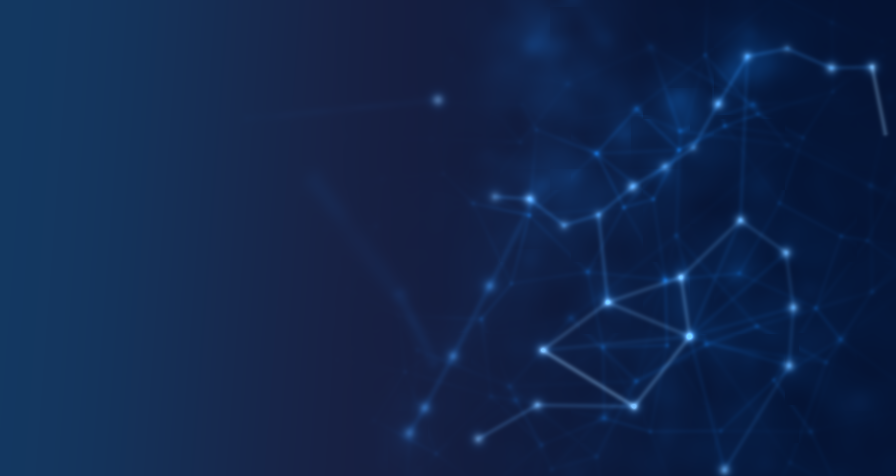
Reproduce this background procedurally as a Shadertoy shader.

```glsl
// A soft navy backdrop with a glowing web of linked nodes on the right.
// A ring about a hub, a rising ridge and a tail come from short formulas;
// jittered lattices and gradient-noise haze fill the depth behind them.

#define LINK_WIDTH 0.0058
#define NODE_SIZE 0.0108
#define LATTICE_GAIN 0.25
#define HAZE_GAIN 1.0
#define LEFT_BLUE vec3(0.076, 0.218, 0.380)
#define MID_BLUE vec3(0.092, 0.125, 0.260)
#define RIGHT_NAVY vec3(0.018, 0.074, 0.200)
#define PALE vec3(0.42, 0.46, 0.44)
#define AZURE vec3(0.03, 0.26, 0.46)
#define HUB vec2(1.449, 0.293)

vec2 hash2(vec2 q) {
    q = vec2(dot(q, vec2(127.1, 311.7)), dot(q, vec2(269.5, 183.3)));
    return fract(sin(q) * 43758.5);
}

float gradientNoise(vec2 q) {
    vec2 cell = floor(q), f = fract(q);
    vec2 w = f * f * f * (f * (f * 6.0 - 15.0) + 10.0);
    vec2 e = vec2(0.0, 1.0);
    float a = dot(hash2(cell) * 2.0 - 1.0, f);
    float b = dot(hash2(cell + e.yx) * 2.0 - 1.0, f - e.yx);
    float c = dot(hash2(cell + e.xy) * 2.0 - 1.0, f - e.xy);
    float d = dot(hash2(cell + e.yy) * 2.0 - 1.0, f - e.yy);
    return mix(mix(a, b, w.x), mix(c, d, w.x), w.y);
}

float bell(float d, float width) { return exp(-d * d / (width * width)); }

// Soft line from a to b
float link(vec2 p, vec2 a, vec2 b, float width) {
    vec2 ab = b - a;
    float t = clamp(dot(p - a, ab) / dot(ab, ab), 0.0, 1.0);
    return bell(length(p - a - ab * t), width);
}

// Pale core in x, blue halo in y
vec2 node(vec2 p, vec2 at) {
    float d = length(p - at);
    return vec2(0.72 * bell(d, NODE_SIZE), 0.5 * bell(d, NODE_SIZE * 1.6));
}

// Node positions along the main strands
vec2 ringNode(float i) {
    float angle = -67.0 + 36.0 * i + 15.0 * cos(0.785 * (i - 1.0));
    angle += 19.0 * (bell(i - 6.0, 0.5) - bell(i, 0.5));
    float radius = 0.23 + 0.06 * cos(1.795 * i) - 0.03 * smoothstep(5.0, 6.0, i);
    radius += 0.05 * (bell(i - 2.0, 0.5) - bell(i - 5.0, 0.5) + bell(i - 7.0, 0.5));
    return HUB + radius * vec2(cos(radians(angle)), sin(radians(angle)));
}

vec2 ridgeNode(float i) {
    float x = 1.04 + 0.0725 * i - 0.05 * bell(i - 8.0, 2.0);
    float y = mix(0.555, 0.88, smoothstep(3.0, 9.0, i));
    return vec2(x, y + 0.03 * cos(1.5 * i) + 0.025 * bell(i - 1.0, 0.6));
}

vec2 tailNode(float i) {
    float t = i / 4.0;
    return vec2(0.86 + 0.26 * pow(t, 1.5), 0.09 + 0.49 * pow(t, 1.6));
}

vec2 latticeNode(vec2 cell) { return cell + 0.06 + 0.88 * hash2(cell); }

// Jittered lattice: each cell's node links to its neighbours
float lattice(vec2 q, float width) {
    vec2 cell = floor(q), centre = latticeNode(cell);
    float sum = 0.0;
    for (int k = 0; k < 9; k++) {
        vec2 other = cell + vec2(k % 3 - 1, k / 3 - 1);
        vec2 at = latticeNode(other);
        float glow = hash2(other + 7.3).x;
        sum += 2.4 * glow * glow * glow * bell(length(q - at), width * 2.2);
        if (k != 4) {
            float fade = smoothstep(1.7, 0.6, length(at - centre));
            sum += 0.7 * fade * link(q, centre, at, width);
        }
    }
    return sum;
}

void mainImage(out vec4 fragColor, in vec2 fragCoord) {
    vec2 p = fragCoord / iResolution.y;
    float u = fragCoord.x / iResolution.x;

    // Backdrop gradient, leaning slightly
    float lean = u + 0.04 * (0.5 - p.y);
    vec3 color = mix(LEFT_BLUE, MID_BLUE, smoothstep(0.0, 0.46, lean));
    color = mix(color, RIGHT_NAVY, smoothstep(0.32, 0.90, u));

    // Regions where the web and its haze live
    float ridge = link(p, vec2(1.12, 0.57), vec2(1.60, 0.88), 0.10);
    float cluster = bell(length((p - vec2(1.48, 0.34)) * vec2(1.0, 0.95)), 0.37);
    float tail = link(p, vec2(0.86, 0.06), vec2(1.05, 0.48), 0.06);
    float plume = bell(length((p - vec2(1.15, 0.89)) * vec2(1.0, 0.65)), 0.12);
    float mist = max(0.75 + 1.2 * gradientNoise(p * 8.0) + 0.6 * gradientNoise(p * 17.0), 0.0);
    float haze = 0.13 * ridge + 0.17 * cluster + 0.06 * tail + 0.24 * plume;
    haze += 0.22 * link(p, vec2(1.43, 0.77), vec2(1.60, 0.87), 0.045);

    // Blurred strands on the left
    haze += 0.07 * link(p, vec2(0.66, 0.62), vec2(0.84, 0.38), 0.024);
    haze += 0.15 * link(p, vec2(0.84, 0.38), vec2(0.91, 0.24), 0.014);
    haze += 0.05 * link(p, vec2(0.52, 0.75), vec2(0.92, 0.79), 0.009);
    color += AZURE * haze * mist * HAZE_GAIN;

    // Three depths of lattice, the farthest most blurred
    float region = clamp(0.8 * ridge + cluster + 0.4 * tail, 0.0, 1.0);
    float web = lattice(p / 0.15, 0.036) + 0.8 * lattice(p / 0.23 + 3.7, 0.026);
    color += AZURE * web * region * LATTICE_GAIN;
    float far = lattice(p / 0.17 + 9.2, 0.12) * (plume + 0.5 * region);
    color += AZURE * far * 0.12;

    // Lone nodes and the links that join strands
    vec2 light = 0.6 * node(p, vec2(0.92, 0.79));
    light += node(p, HUB);
    light += vec2(0.1, 0.2) * link(p, ridgeNode(3.0), ringNode(6.0), LINK_WIDTH);
    light += vec2(0.01, 0.14) * link(p, ridgeNode(8.0), ringNode(4.0), LINK_WIDTH);
    light += vec2(0.35, 0.1) * link(p, ridgeNode(11.0), vec2(1.86, 0.72), LINK_WIDTH);

    // Main strands
    for (int k = 0; k < 12; k++) {
        float i = float(k);
        vec2 at = ridgeNode(i);
        light += (0.55 + 0.3 * cos(2.0 * i - 2.0)) * node(p, at);
        if (k < 11) light += vec2(0.06, 0.2) * link(p, at, ridgeNode(i + 1.0), LINK_WIDTH);
        if (k < 9) {
            at = ringNode(i);
            light += 0.75 * node(p, at);
            float spoke = (0.15 + 0.13 * cos(2.2 * (i - 5.4))) * smoothstep(3.0, 5.0, i);
            light += vec2(spoke, 0.11) * link(p, HUB, at, LINK_WIDTH);
            float edge = 0.04 + 0.14 * smoothstep(0.0, 6.0, i) + 0.22 * step(7.0, i);
            if (k < 8) light += vec2(edge, 0.12) * link(p, at, ringNode(i + 1.0), LINK_WIDTH);
        }
        if (k < 4) {
            at = tailNode(i);
            light += vec2(0.25, 0.7) * node(p, at);
            light += vec2(0.01, 0.15) * link(p, at, tailNode(i + 1.0), LINK_WIDTH * 1.3);
        }
        if (k < 2) {
            vec2 foot = vec2(1.005 + 0.124 * i, 0.078 + 0.071 * i);
            vec2 next = mix(vec2(1.129, 0.149), ringNode(8.0), i);
            light += 0.6 * node(p, foot);
            light += vec2(0.12, 0.16) * link(p, foot, next, LINK_WIDTH);
        }
    }
    color += PALE * min(light.x, 1.0) + AZURE * min(light.y, 1.0);

    fragColor = vec4(color, 1.0);
}
```
